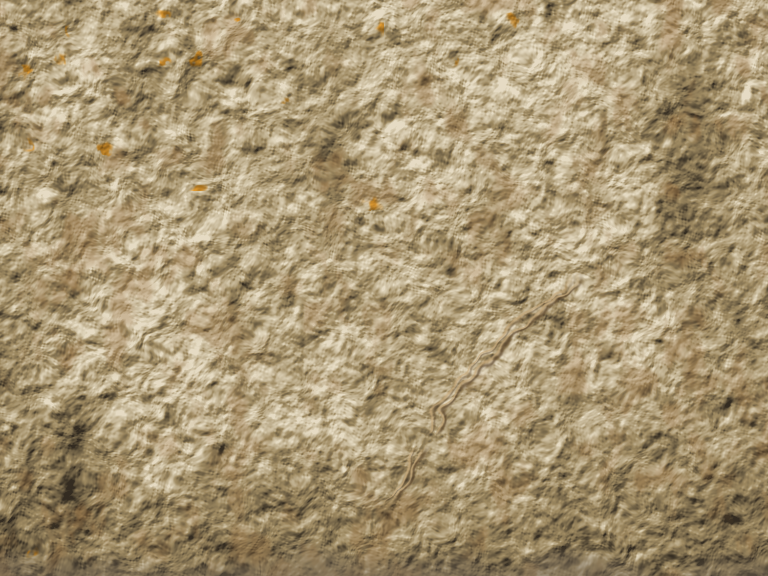
Reproduce this texture procedurally as a Shadertoy shader.

```glsl
// Weathered limestone wall: raking light on rough relief, stains, lichen and a crack.

// Tone ramp of the stone, and the tints laid over it
const vec3 DARK_STONE = vec3(0.37, 0.32, 0.23);
const vec3 OCHRE_STONE = vec3(0.62, 0.54, 0.38);
const vec3 PALE_STONE = vec3(0.83, 0.78, 0.67);
const vec3 RUST = vec3(0.58, 0.42, 0.24);
const vec3 LICHEN = vec3(0.80, 0.52, 0.10);
const vec3 CRACK_LIP = vec3(0.78, 0.66, 0.48);
const vec3 CRACK_SHADE = vec3(0.36, 0.27, 0.17);
const vec3 DAMP_GREY = vec3(0.45, 0.40, 0.33);

const float BASE_TONE = 0.745;
const float RELIEF = 1.25;
const float RELIEF_SCALE = 13.0;
const float BLOTCH = 0.20;
const float LICHEN_CELLS = 13.0;
const vec2 LIGHT = vec2(-0.45, 0.89);
const mat2 TURN = mat2(0.8, 0.6, -0.6, 0.8);

float hash(vec2 p) {
    return fract(sin(dot(p, vec2(127.1, 311.7))) * 43758.5453);
}

float noise(vec2 p) {
    vec2 i = floor(p), f = fract(p);
    f = f * f * (3.0 - 2.0 * f);
    return mix(mix(hash(i), hash(i + vec2(1, 0)), f.x),
               mix(hash(i + vec2(0, 1)), hash(i + vec2(1, 1)), f.x), f.y);
}

float fbm(vec2 p) {
    float sum = 0.0, amp = 0.533;
    for (int i = 0; i < 4; i++) {
        sum += amp * noise(p);
        p = TURN * p * 2.1 + 17.3;
        amp *= 0.5;
    }
    return sum;
}

// Slope towards the light, summed over bumps from lumps down to grains
float reliefShade(vec2 p) {
    vec2 warp = 0.014 * vec2(noise(p * 27.0 + 4.0), noise(p * 27.0 + 81.0));
    vec2 q = (p + warp) * RELIEF_SCALE, toLight = LIGHT * 0.6;
    float shade = 0.0;
    for (int i = 0; i < 5; i++) {
        float octave = float(i) - 2.5;
        float weight = 0.25 * exp(-0.22 * octave * octave);
        shade += weight * (noise(q) - noise(q + toLight));
        q = TURN * q * 2.1 + 31.7;
        toLight = TURN * toLight;
    }
    return RELIEF * shade;
}

// Soft elliptical patch
float patchMask(vec2 p, vec2 centre, vec2 size) {
    vec2 d = (p - centre) / size;
    return exp(-dot(d, d));
}

vec3 stoneColour(float tone) {
    vec3 low = mix(DARK_STONE, OCHRE_STONE, (tone - 0.37) / 0.25);
    vec3 high = mix(OCHRE_STONE, PALE_STONE, (tone - 0.62) / 0.21);
    return tone < 0.62 ? low : high;
}

// Ragged spots, one per lucky cell, thickest at the upper left
float lichenMask(vec2 p) {
    vec2 ragged = p + 0.016 * (vec2(noise(p * 75.0), noise(p * 75.0 + 40.0)) - 0.5);
    vec2 cell = floor(ragged * LICHEN_CELLS);
    vec2 centre = 0.3 + 0.4 * vec2(hash(cell + 3.1), hash(cell + 8.7));
    float radius = mix(0.07, 0.16, hash(cell + 5.3));
    float chance = 0.75 * smoothstep(0.6, 0.95, p.y) * (1.0 - 0.7 * smoothstep(0.3, 0.9, p.x));
    float spot = 1.0 - smoothstep(radius * 0.5, radius * 1.3, length(fract(ragged * LICHEN_CELLS) - centre));
    return spot * step(hash(cell), chance) * smoothstep(0.15, 0.5, noise(p * 110.0));
}

// Rising braided crack: x = lit lips, y = shadow below and between them
vec2 crackMask(vec2 p) {
    float u = p.y - 0.06;
    float wander = 0.03 * (noise(vec2(p.y * 24.0, 2.0)) - 0.5);
    wander += 0.016 * (noise(p * 55.0) - 0.5);
    float path = 0.65 + 0.3 * u + u * u + wander;
    float d = (p.x - path) / length(vec2(1.0, 0.3 + 2.0 * u));
    float gap = 0.002 + 0.008 * noise(vec2(p.y * 48.0, 9.0));
    float strand = (abs(d) - gap) / 0.0022;
    float under = (d - gap - 0.0045) / 0.003;
    float inside = (d + gap - 0.004) / 0.002;
    float extent = smoothstep(0.0, 0.03, u) * (1.0 - smoothstep(0.42, 0.48, u));
    extent *= smoothstep(0.02, 0.25, noise(vec2(p.y * 17.0, 5.0)));
    float shadow = max(exp(-under * under), 0.6 * exp(-inside * inside));
    return extent * vec2(exp(-strand * strand), shadow);
}

void mainImage(out vec4 fragColor, in vec2 fragCoord) {
    vec2 p = fragCoord / iResolution.y;
    float right = iResolution.x / iResolution.y;

    // Relief, with shadows deeper than highlights
    float shade = reliefShade(p);
    float tone = BASE_TONE + shade * (shade > 0.0 ? 0.75 : 1.2);

    // Mottling and small pits
    tone += BLOTCH * (fbm(p * 7.0) - 0.5) + 0.13 * (noise(p * 75.0 + 7.0) - 0.5);
    tone -= 0.16 * smoothstep(0.7, 0.95, noise(p * 42.0 + 51.0));

    // Vertical run-off stains
    float streaks = fbm(p * vec2(17.0, 5.0) + 20.0);
    float stain = patchMask(p, vec2(0.13, 0.25), vec2(0.035, 0.35));
    stain += patchMask(p, vec2(1.19, 0.75), vec2(0.06, 0.22));
    stain += 0.7 * patchMask(p, vec2(0.23, 0.83), vec2(0.09, 0.14));
    stain += 0.7 * patchMask(p, vec2(0.57, 0.71), vec2(0.05, 0.06));
    tone -= 0.25 * stain * smoothstep(0.25, 0.7, streaks) + 0.1 * (streaks - 0.5);

    // Light falls off at the foot and the sides
    tone -= 0.17 * (1.0 - smoothstep(0.0, 0.34, p.y));
    tone -= 0.06 * (1.0 - smoothstep(0.0, 0.25, min(p.x, right - p.x)));
    vec3 colour = stoneColour(clamp(tone, 0.2, 0.9));

    // Rust tint, patchy damp foot, crack and lichen
    float rust = smoothstep(0.52, 0.78, fbm(p * vec2(24.0, 18.0) + 63.0));
    colour = mix(colour, RUST, rust * (0.32 + 0.2 * min(stain, 1.0)));
    float damp = 1.0 - smoothstep(-0.01, 0.05, p.y + 0.12 * (fbm(p * 6.0) - 0.42));
    colour = mix(colour, DAMP_GREY, 0.5 * damp);
    vec2 crack = crackMask(p);
    colour = mix(colour, CRACK_SHADE, 0.65 * crack.y);
    colour = mix(colour, CRACK_LIP, 0.7 * crack.x);
    colour = mix(colour, LICHEN * (0.9 + shade), 0.85 * lichenMask(p));

    fragColor = vec4(clamp(colour, 0.0, 1.0), 1.0);
}
```
